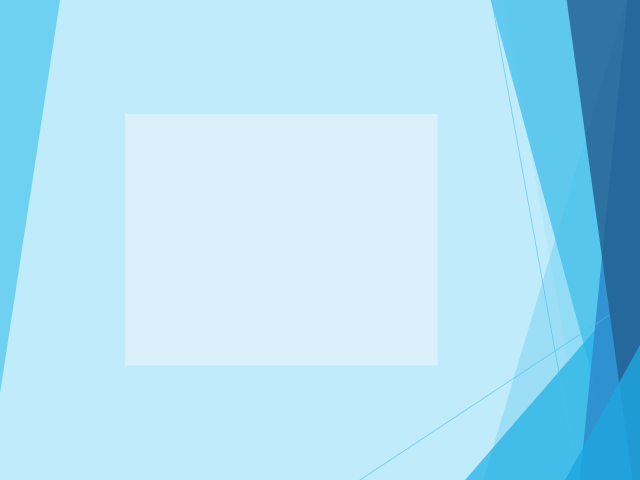
This background is drawn by a Shadertoy shader. Its source:

```glsl
const vec3 PALE = vec3(0.75, 0.92, 0.98);
const vec3 PANEL = vec3(0.855, 0.947, 0.99);
const vec3 SKY = vec3(0.43, 0.82, 0.945);
const vec3 CYAN = vec3(0.385, 0.793, 0.932);
const vec3 TINT = vec3(0.25, 0.75, 0.92);
const vec3 AZURE = vec3(0.14, 0.70, 0.90);
const vec3 COBALT = vec3(0.18, 0.555, 0.81);
const vec3 STEEL = vec3(0.185, 0.455, 0.645);
const vec3 NAVY = vec3(0.145, 0.41, 0.61);
const vec3 OCEAN = vec3(0.12, 0.65, 0.88);

// Signed distance to a slanted line; positive on its right
float slant(vec2 p, float xBottom, float xTop) {
    return (p.x - mix(xBottom, xTop, p.y)) / length(vec2(xTop - xBottom, 1.0));
}

float box(vec2 p, vec2 center, vec2 halfSize) {
    vec2 d = abs(p - center) - halfSize;
    return length(max(d, 0.0)) + min(max(d.x, d.y), 0.0);
}

// Antialiased coverage of the positive side
float cover(float dist, float pixel) {
    return clamp(dist / pixel + 0.5, 0.0, 1.0);
}

float hairline(float dist, float width, float pixel) {
    return cover(width * 0.5 - abs(dist), pixel);
}

void mainImage(out vec4 fragColor, in vec2 fragCoord) {
    // Height is one unit, width four thirds
    vec2 p = fragCoord / iResolution.xy * vec2(4.0 / 3.0, 1.0);
    float pixel = 1.0 / iResolution.y;

    // Left wedge and central panel
    vec3 color = mix(PALE, SKY, cover(-slant(p, -0.0275, 0.125), pixel));
    float panel = box(p, vec2(0.586, 0.5005), vec2(0.3255, 0.2618));
    color = mix(color, PANEL, cover(-panel, pixel));

    // Translucent facets on the right
    float dark = cover(slant(p, 1.3177, 1.1806), pixel);
    float blue = cover(slant(p, 1.208, 1.307), pixel);
    color = mix(color, CYAN, cover(slant(p, 1.292, 1.0226), pixel));
    color = mix(color, TINT, 0.09 * cover(slant(p, 1.229, 1.0486), pixel));
    float veil = cover(slant(p, 1.0069, 1.3056), pixel);
    color = mix(color, TINT, 0.28 * veil);

    // Lower triangle with the blue sliver over it
    color = mix(color, AZURE, 0.75 * cover(slant(p, 0.9688, 1.835), pixel));
    color = mix(color, COBALT, 0.9 * blue);

    // Fine crossing lines
    float steep = hairline(slant(p, 1.205, 1.0243), 0.0018, pixel);
    float shallow = hairline(slant(p, 0.75, 2.262), 0.0018, pixel);
    color = mix(color, TINT, 0.6 * steep * cover(p.y - 0.045, pixel));
    color = mix(color, TINT, 0.6 * shallow * cover(0.349 - p.y, pixel));

    // Dark band and its deeper facet
    vec3 band = mix(STEEL, NAVY, max(blue, 0.25 * veil));
    color = mix(color, band, dark);

    // Bottom right corner
    color = mix(color, OCEAN, 0.8 * cover(slant(p, 1.177, 1.7326), pixel));

    fragColor = vec4(color, 1.0);
}
```
